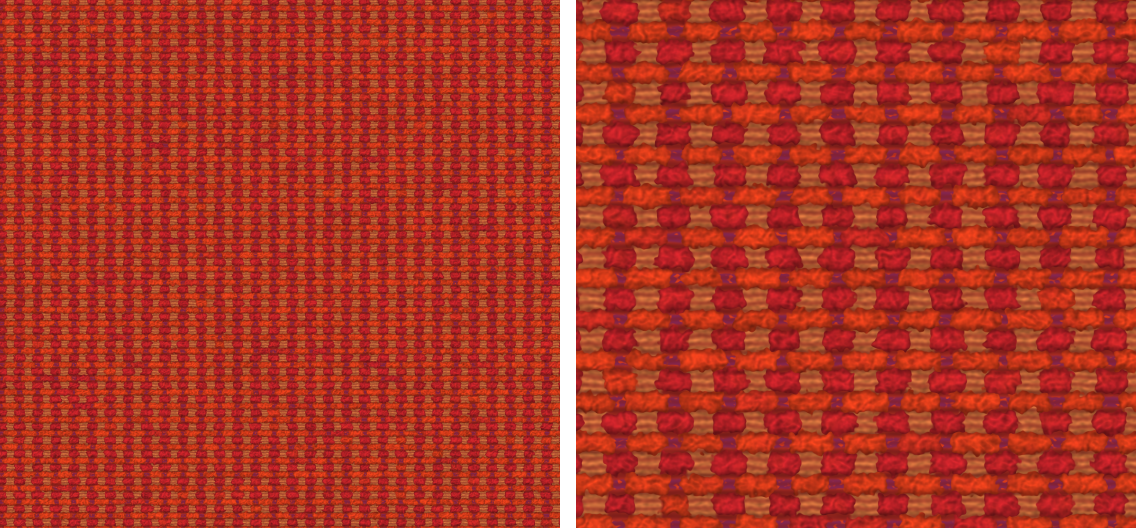
Left, the full canvas; right, a detail of the centre.
This texture is drawn by a Shadertoy shader. Its source:

```glsl
const vec2  REPEATS      = vec2(30.8, 38.5);   // weave cells across and down
const vec2  TAN_CENTRE   = vec2(0.57, 0.40);   // tan window inside a cell
const vec2  ORANGE_HALF  = vec2(0.55, 0.26);   // float half sizes, in cell heights
const vec2  CRIMSON_HALF = vec2(0.43, 0.29);
const float CORNER       = 0.17;
const float FUZZ         = 0.19;               // wobble of the yarn outline
const float SIZE_JITTER  = 0.16;
const float SWAP_CHANCE  = 0.04;               // floats dyed in the other colour
const float STRANDS      = 5.0;                // fine ground strands per cell
const float TAN_HALF     = 0.27;               // half width of a tan column
const float DASH_HALF    = 0.11;               // half height of a purple dash
const float ROW_SHADE    = 0.20;               // darkening between yarn rows
const int   SAMPLES      = 3;                  // antialiasing grid side

const vec3 ORANGE  = vec3(0.85, 0.235, 0.10);
const vec3 CRIMSON = vec3(0.75, 0.13, 0.155);
const vec3 TAN     = vec3(0.76, 0.41, 0.22);
const vec3 PURPLE  = vec3(0.49, 0.14, 0.30);
const vec3 GAP     = vec3(0.64, 0.16, 0.12);
const vec3 SHADOW  = vec3(0.48, 0.11, 0.11);

vec2 hash2(vec2 p) {
    vec3 q = fract(p.xyx * vec3(0.1031, 0.1030, 0.0973));
    q += dot(q, q.yzx + 33.33);
    return fract((q.xx + q.yz) * q.zy);
}

float cornerSlope(vec2 cell, vec2 corner, vec2 f) {
    return dot(hash2(cell + corner) * 2.0 - 1.0, f - corner);
}

float gradientNoise(vec2 p) {
    vec2 i = floor(p), f = p - i;
    vec2 u = f * f * f * (f * (f * 6.0 - 15.0) + 10.0);
    float low  = mix(cornerSlope(i, vec2(0, 0), f), cornerSlope(i, vec2(1, 0), f), u.x);
    float high = mix(cornerSlope(i, vec2(0, 1), f), cornerSlope(i, vec2(1, 1), f), u.x);
    return mix(low, high, u.y);
}

float roundedBox(vec2 p, vec2 halfSize, float radius) {
    vec2 q = abs(p) - halfSize + radius;
    return length(max(q, 0.0)) + min(max(q.x, q.y), 0.0) - radius;
}

// Thin strands seen between the thick floats: tan windows and purple dashes
vec3 groundColor(vec2 p, vec2 shape) {
    vec2 s = p * shape;
    vec2 g = p - TAN_CENTRE;
    float column = abs(g.x - floor(g.x + 0.5));
    float dashRow = abs(fract(g.y) - 0.5) + 0.06 * gradientNoise(s * 4.0);
    float tanMask = 1.0 - smoothstep(TAN_HALF - 0.04, TAN_HALF + 0.04, column);
    float dashMask = 1.0 - smoothstep(DASH_HALF - 0.04, DASH_HALF + 0.05, dashRow);
    float wave = g.y + 0.06 * gradientNoise(s * 2.5);
    float strand = 0.5 + 0.5 * cos(6.2832 * STRANDS * wave);
    float fleck = gradientNoise(s * vec2(7.0, 11.0) + 40.0);
    vec3 dash = mix(PURPLE, ORANGE, smoothstep(0.08, 0.35, fleck));
    vec3 thread = mix(mix(GAP, dash, dashMask), TAN * (1.0 + 0.3 * fleck), tanMask);
    return mix(SHADOW, thread, 0.5 + 0.5 * strand);
}

// Boucle float: rgb is its shaded colour, a its height above the ground
vec4 yarnFloat(vec2 p, vec2 shape, vec2 centre, vec2 halfSize, vec3 dye, vec3 otherDye) {
    vec2 g = p - centre;
    vec2 id = floor(g + 0.5);
    vec2 random = hash2(id + centre * 70.0 + 11.0);
    vec2 s = p * shape + centre * 37.0;
    vec2 wobble = vec2(gradientNoise(s * 3.1), gradientNoise(s * 3.7 + 19.0));
    vec2 local = (g - id) * shape + FUZZ * wobble;
    float fray = 0.09 * gradientNoise(s * 8.0);
    float size = 1.0 + SIZE_JITTER * (random.x - 0.5);
    float d = roundedBox(local, halfSize * size, CORNER) + fray;
    float body = smoothstep(0.03, -0.18, d);

    // Twisted plies with irregular curls
    float twist = sin(15.0 * (local.x - 0.9 * local.y) + 6.0 * wobble.x + 6.2832 * random.y);
    float curl = abs(gradientNoise(s * vec2(4.0, 6.0) + 7.0));
    float light = 0.70 + 0.21 * body + 0.08 * twist + 0.24 * (0.35 - 2.0 * curl) * body;
    light += 0.18 * local.y + 0.13 * gradientNoise(s * 13.0);

    // Dye changes from float to float and drifts over the cloth
    float drift = 0.03 * gradientNoise(p * 0.22 + 5.0);
    float blend = smoothstep(0.06, -0.06, random.y - SWAP_CHANCE - drift);
    blend = clamp(blend + 0.45 * gradientNoise(s * 2.0 + 60.0), 0.0, 1.0);
    vec3 color = mix(dye, otherDye, blend) * (light + 0.06 * (random.x - 0.5));
    return vec4(color, body * (0.85 + 0.3 * random.y));
}

vec3 clothColor(vec2 uv) {
    vec2 p = uv * REPEATS;
    vec2 shape = vec2(iResolution.x * REPEATS.y / (iResolution.y * REPEATS.x), 1.0);
    vec4 orange = yarnFloat(p, shape, TAN_CENTRE + vec2(0.0, 0.5), ORANGE_HALF, ORANGE, CRIMSON);
    vec4 crimson = yarnFloat(p, shape, TAN_CENTRE - vec2(0.5, 0.0), CRIMSON_HALF, CRIMSON, ORANGE);

    // The higher float lies on top; its rim shades the strands below
    vec4 top = mix(crimson, orange, smoothstep(-0.10, 0.10, orange.a - crimson.a));
    vec3 color = mix(groundColor(p, shape), top.rgb, smoothstep(0.04, 0.26, top.a));

    // Shadow lines between the two yarn rows of each cell
    float rowPhase = p.y - TAN_CENTRE.y + 0.12 * gradientNoise(p * shape * 2.0 + 33.0);
    float shade = pow(0.5 - 0.5 * cos(12.5664 * rowPhase), 3.0);
    color *= 1.05 - ROW_SHADE * shade;
    return color * (1.0 + 0.03 * gradientNoise(p * 0.35 + 90.0));
}

void mainImage(out vec4 fragColor, in vec2 fragCoord) {
    vec3 sum = vec3(0.0);
    for (int j = 0; j < SAMPLES; j++)
        for (int i = 0; i < SAMPLES; i++) {
            vec2 offset = (vec2(i, j) + 0.5) / float(SAMPLES) - 0.5;
            sum += clothColor((fragCoord + offset) / iResolution.xy);
        }
    fragColor = vec4(clamp(sum / float(SAMPLES * SAMPLES), 0.0, 1.0), 1.0);
}
```
